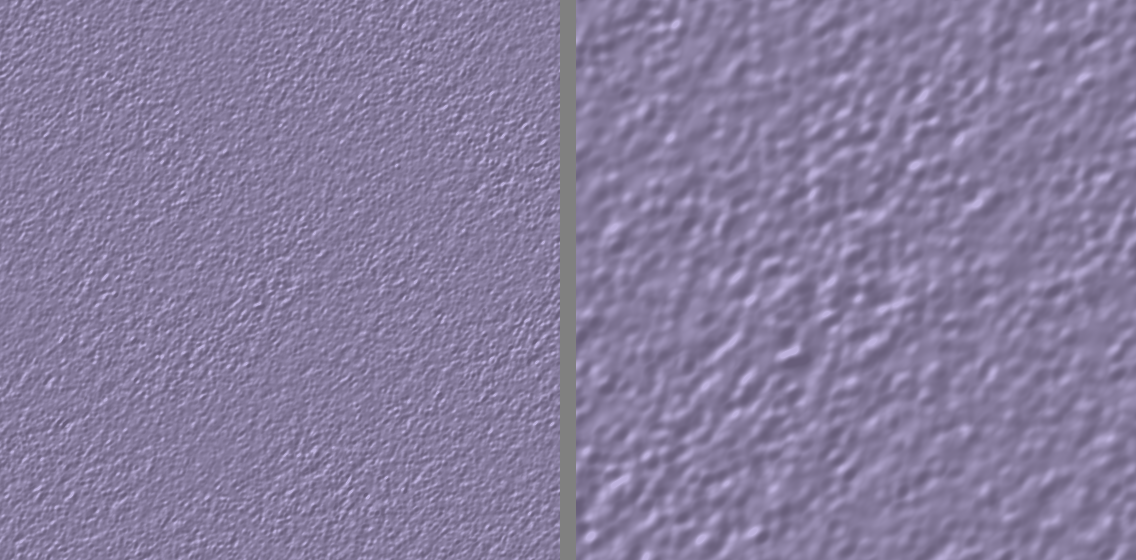
Left, the full canvas; right, a detail of the centre.
Reproduce this texture procedurally as a WebGL 1 fragment shader.

```glsl
precision highp float;
uniform vec2 u_resolution;

vec3 hash3(vec2 cell) {
  vec3 h = fract(cell.xyx * vec3(0.1031, 0.1030, 0.0973));
  h += dot(h, h.yxz + 33.33);
  return fract((h.xxy + h.yzz) * h.zyx);
}

// Slope across the grain of a field of scattered round bumps and dents
float bumpSlope(vec2 p) {
  vec2 cell = floor(p);
  float slope = 0.0;
  for (int j = -1; j <= 1; j++) {
    for (int i = -1; i <= 1; i++) {
      vec2 neighbour = cell + vec2(float(i), float(j));
      vec3 rnd = hash3(neighbour);
      vec2 d = p - neighbour - rnd.xy;
      float falloff = max(1.0 - dot(d, d), 0.0);
      slope += (rnd.z * 2.0 - 1.0) * 6.0 * d.y * falloff * falloff;
    }
  }
  return slope;
}

// Slow drift between smoother and rougher patches
float roughness(vec2 p) {
  float drift = sin(p.x * 9.0 + 2.0 * sin(p.y * 7.0 + 1.0))
              + sin(p.y * 17.0 + 1.7 * sin(p.x * 11.0 + 4.0))
              + 0.7 * sin(p.x * 23.0 - p.y * 31.0 + 2.0 * sin(p.y * 13.0));
  return 1.05 + 0.1 * drift;
}

void main() {
  vec2 uv = gl_FragCoord.xy / min(u_resolution.x, u_resolution.y);

  // x runs along the rising grain, y points to the light at upper left
  float angle = 0.76;
  vec2 grain = vec2(dot(uv, vec2(cos(angle), sin(angle))),
                    dot(uv, vec2(-sin(angle), cos(angle))));

  // Relief from broad ridges to fine grit
  float relief = 0.28 * bumpSlope(grain * vec2(34.0, 62.0) + 17.3)
               + 0.66 * bumpSlope(grain * vec2(68.0, 102.0) + 151.7)
               + 1.02 * bumpSlope(grain * vec2(128.0, 148.0) + 307.1);
  relief *= roughness(uv);

  // Highlights reach further than shadows
  float light = clamp(relief + 0.1 * (relief * relief - 1.0), -2.4, 4.0);
  vec3 lilac = vec3(0.530, 0.491, 0.621);
  gl_FragColor = vec4(lilac + light * vec3(0.053, 0.052, 0.060), 1.0);
}
```
